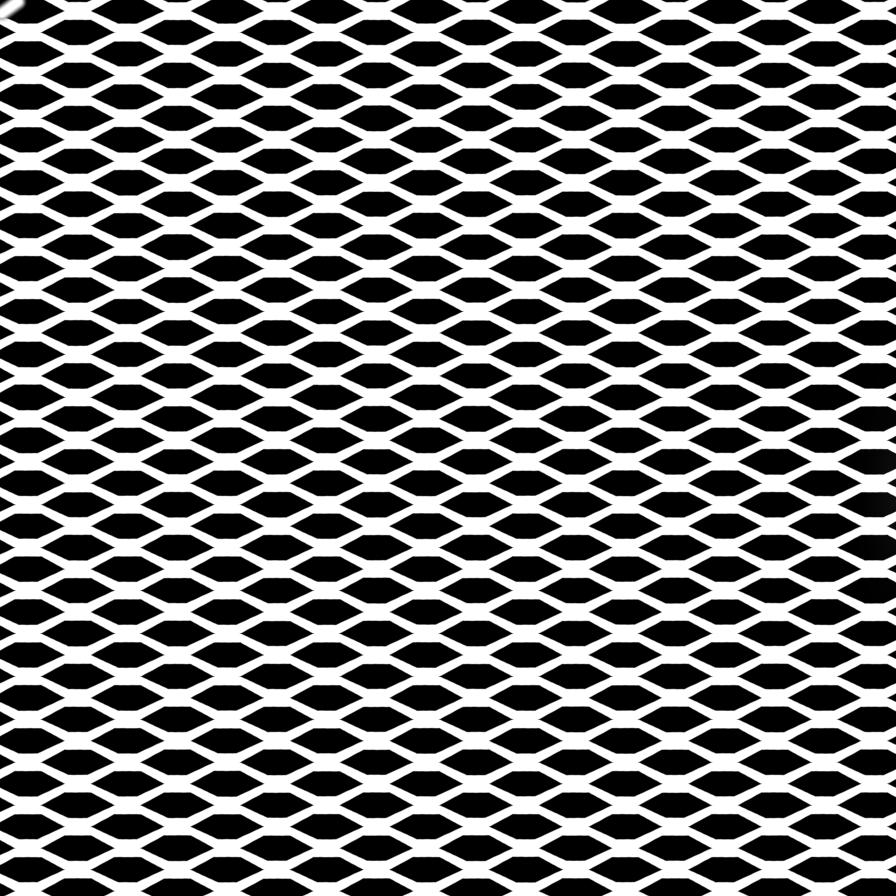
Reproduce this pattern procedurally as a three.js fragment shader.

```glsl
varying vec2 vUv;

#define REPEATS vec2(9.0, 20.87)       // holes across and down, per sublattice
#define ORIGIN vec2(0.0313, 0.6523)    // centre of one hole
#define HALF_SIZE vec2(0.0408, 0.0141) // hole half width and half height
#define FLAT_TOP 0.0148                // half length of the upper flat edge
#define FLAT_BOTTOM 0.0104             // half length of the lower flat edge
#define VARIATION 0.00025              // size change from hole to hole
#define ROUGHNESS 0.00012              // waviness of the cut edges
#define SOFTNESS 0.001                 // half width of the edge blend
#define SMUDGE 0.05                    // brightness of the haze at the right

float hash(vec2 p) {
  return fract(sin(dot(p, vec2(127.1, 311.7))) * 43758.5);
}

// Hexagonal slot with pointed ends and unequal flat edges
float slotDistance(vec2 p, vec2 halfSize) {
  float flatHalf = p.y > 0.0 ? FLAT_TOP : FLAT_BOTTOM;
  vec2 q = abs(p);
  vec2 normal = normalize(vec2(halfSize.y, halfSize.x - flatHalf));
  return max(q.y - halfSize.y, dot(q - vec2(halfSize.x, 0.0), normal));
}

// Nearest slot of one rectangular sublattice
float slotLattice(vec2 uv, vec2 shift) {
  vec2 cell = (uv - ORIGIN) * REPEATS - shift;
  vec2 id = floor(cell + 0.5);
  vec2 local = (cell - id) / REPEATS;
  float change = (hash(id + shift) - 0.5) * 2.0 * VARIATION;
  return slotDistance(local, HALF_SIZE + change);
}

float segmentDistance(vec2 p, vec2 a, vec2 b) {
  vec2 ab = b - a;
  return length(p - a - ab * clamp(dot(p - a, ab) / dot(ab, ab), 0.0, 1.0));
}

void main() {
  // Two sublattices offset by half a cell form the staggered mesh
  float d = min(slotLattice(vUv, vec2(0.0)), slotLattice(vUv, vec2(0.5)));
  d += ROUGHNESS * (sin(vUv.x * 310.0 + vUv.y * 170.0) + sin(vUv.x * 730.0 - vUv.y * 410.0)) * 0.5;
  float shade = smoothstep(-SOFTNESS, SOFTNESS, d);

  // Worn corner: faded strand with a blurred highlight
  shade *= smoothstep(0.012, 0.026, length(vUv - vec2(0.0, 1.0)));
  float streak = segmentDistance(vUv, vec2(0.002, 0.985), vec2(0.02, 0.998));
  shade = max(shade, 1.0 - smoothstep(0.003, 0.011, streak));

  // Faint haze inside the holes at the right edge
  vec2 haze = (vUv - vec2(1.0, 0.45)) / vec2(0.025, 0.08);
  shade = max(shade, SMUDGE * exp(-dot(haze, haze)));

  gl_FragColor = vec4(vec3(shade), 1.0);
}
```
